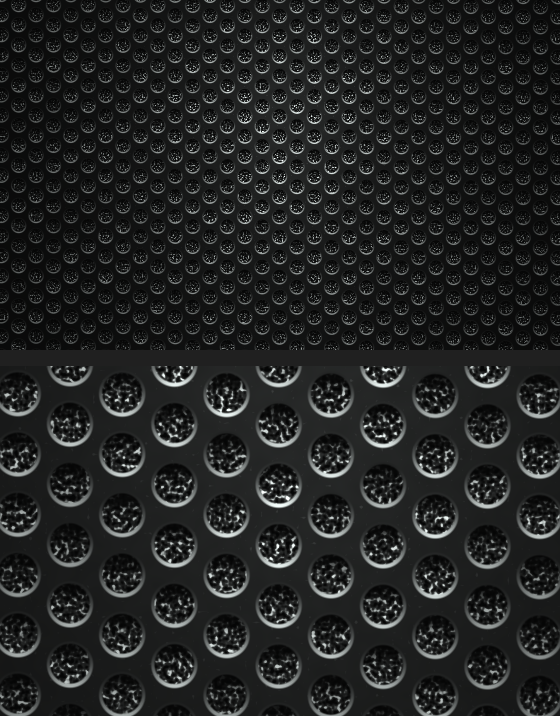
Top: the whole. Bottom: its middle third, enlarged.
Write a Shadertoy shader that draws this pattern.

```glsl
// Black perforated metal sheet over granular foam, lit by a soft spot above centre.
// Round holes sit on a staggered column lattice; each has a shaded upper wall,
// a bright lower lip and sparkling grain made from gradient noise.

const vec2 PITCH = vec2(0.0497, 0.0574);   // column and row spacing, canvas height = 1
const vec2 LATTICE_ORIGIN = vec2(-0.0012, -0.0037);
const float TILT = 0.004;
const float HOLE_RADIUS = 0.0220;
const float LIP_WIDTH = 0.0030;
const vec3 METAL_TINT = vec3(0.97, 1.01, 1.0);

float hash(vec2 p) {
    vec3 q = fract(p.xyx * vec3(0.1031, 0.1030, 0.0973));
    q += dot(q, q.yzx + 33.33);
    return fract((q.x + q.y) * q.z);
}

vec2 gradientAt(vec2 cell) {
    float angle = 6.2832 * hash(cell);
    return vec2(cos(angle), sin(angle));
}

float gradientNoise(vec2 p) {
    vec2 i = floor(p), f = fract(p);
    vec2 u = f * f * f * (f * (f * 6.0 - 15.0) + 10.0);
    vec2 e = vec2(0.0, 1.0);
    float low = mix(dot(gradientAt(i), f),
                    dot(gradientAt(i + e.yx), f - e.yx), u.x);
    float high = mix(dot(gradientAt(i + e.xy), f - e.xy),
                     dot(gradientAt(i + e.yy), f - e.yy), u.x);
    return mix(low, high, u.y);
}

// Column and row of the hole whose lattice cell contains p
vec2 holeIndex(vec2 p, vec2 pitch) {
    float column = round(p.x / pitch.x);
    float stagger = 0.5 * mod(column, 2.0);
    return vec2(column, round(p.y / pitch.y - stagger) + stagger);
}

// Tall glow with a tighter core
float spotLight(vec2 p, vec2 centre) {
    vec2 d = p - centre;
    float wide = exp(-dot(d * d, vec2(3.4, 2.2)));
    float core = exp(-dot(d * d, vec2(28.0, 14.0)));
    return 0.66 * wide + 0.34 * core;
}

float sheetShade(vec2 p, float light) {
    float dust = smoothstep(0.38, 0.62, gradientNoise(p * 200.0 + 71.0));
    float mottling = gradientNoise(p * 60.0 + 13.0);
    return 0.034 + 0.120 * light + 0.012 * light * mottling + 0.08 * light * dust;
}

// Grain inside a hole; its upper part falls under the shadow of the sheet
float foamShade(vec2 p, vec2 local, float radius, float light, float variation) {
    float grain = gradientNoise(p * 205.0) + 0.5 * gradientNoise(p * 340.0 + 37.0);
    float sparkle = smoothstep(0.08, 0.60, grain);
    float body = smoothstep(-0.50, 0.35, grain);
    float open = 1.0 - smoothstep(-0.10, 0.80, local.y / radius);
    float exposure = (0.42 + 0.68 * light) * mix(0.80, 1.20, variation);
    return 0.022 + exposure * mix(0.10, 1.0, open) * (0.17 * body + 0.68 * sparkle);
}

// Bevel that catches light along the bottom and faintly around the sides
float lipShade(vec2 local, float light, float variation) {
    float facingUp = 0.5 - 0.5 * local.y / max(length(local), 0.0001);
    float gleam = 0.13 + 0.72 * pow(facingUp, 2.0);
    return 0.02 + gleam * (0.36 + 0.70 * light) * mix(0.85, 1.15, variation);
}

void mainImage(out vec4 fragColor, in vec2 fragCoord) {
    float pixel = 1.0 / iResolution.y;
    vec2 p = (fragCoord - 0.5 * iResolution.xy) * pixel;

    // Locate the hole
    vec2 q = p + vec2(0.0, TILT * p.x) - LATTICE_ORIGIN;
    vec2 index = holeIndex(q, PITCH);
    vec2 local = q - index * PITCH;
    float variation = hash(index * 2.0 + 200.0);
    float edge = length(local) - HOLE_RADIUS;

    // Shade each layer
    float light = spotLight(p, vec2(0.02, 0.14));
    float sheet = sheetShade(p, light);
    float foam = foamShade(p, local, HOLE_RADIUS, light, variation);
    float lip = lipShade(local, light, variation);

    // Stack them: sheet, lip, then the recessed foam
    float soft = max(0.7 * pixel, 0.0012);
    float shade = mix(lip, sheet, smoothstep(-soft, soft, edge));
    float inner = length(local - vec2(0.0, 0.0008)) - HOLE_RADIUS + LIP_WIDTH;
    shade = mix(foam, shade, smoothstep(-soft, soft, inner));

    fragColor = vec4(clamp(shade * METAL_TINT, 0.0, 1.0), 1.0);
}
```
